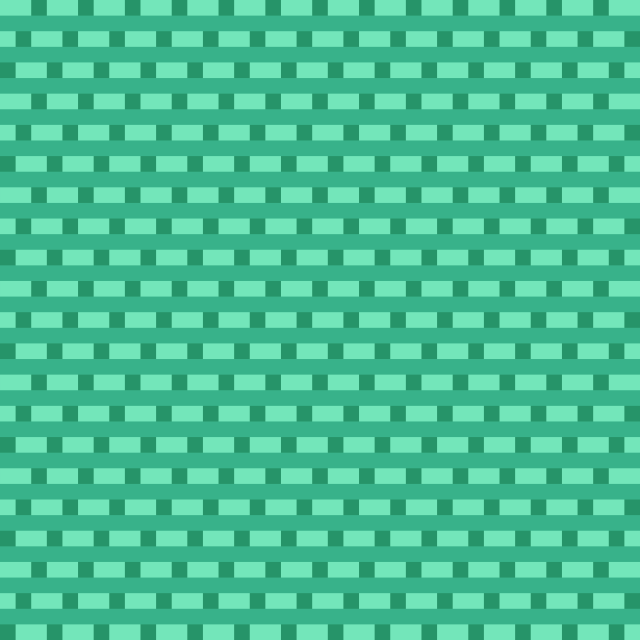
A WebGL 1 fragment shader for this pattern:

```glsl
precision highp float;
// Horizontal dashed ribbons of light bars and dark squares, stepping diagonally row by row.

uniform vec2 u_resolution;

const float CELLS = 41.0;        // square cells across the canvas
const float ROW_PITCH = 2.0;     // cells from one ribbon to the next
const float COLUMN_PITCH = 3.0;  // cells from one dark square to the next
const float FIRST_DARK = 2.0;    // cell column of the dark square in the top ribbon
const float ROW_SHIFT = -1.0;    // sideways step of each lower ribbon, in cells
const float HALF_CELL = 0.5;

const vec3 GROUND = vec3(0.22, 0.70, 0.54);
const vec3 LIGHT = vec3(0.45, 0.90, 0.73);
const vec3 DARK = vec3(0.15, 0.58, 0.41);

// Share of a pixel lying within one cell width of a stripe's centre line.
float stripeCoverage(float distanceToCentre, float pixel) {
  return clamp((HALF_CELL - distanceToCentre) / pixel + 0.5, 0.0, 1.0);
}

void main() {
  float side = min(u_resolution.x, u_resolution.y);
  float pixel = CELLS / side;

  // Cell coordinates measured from the upper left corner
  vec2 cell = vec2(gl_FragCoord.x, u_resolution.y - gl_FragCoord.y) * pixel;

  // Nearest ribbon and distance to its centre line
  float row = floor((cell.y + HALF_CELL) / ROW_PITCH);
  float rowDistance = abs(cell.y - row * ROW_PITCH - HALF_CELL);

  // Distance to the nearest dark square along the ribbon
  float darkCentre = FIRST_DARK + row * ROW_SHIFT + HALF_CELL;
  float halfPitch = 0.5 * COLUMN_PITCH;
  float columnDistance = abs(mod(cell.x - darkCentre + halfPitch, COLUMN_PITCH) - halfPitch);

  // Ribbon over ground
  vec3 ribbon = mix(LIGHT, DARK, stripeCoverage(columnDistance, pixel));
  vec3 color = mix(GROUND, ribbon, stripeCoverage(rowDistance, pixel));
  gl_FragColor = vec4(color, 1.0);
}
```
